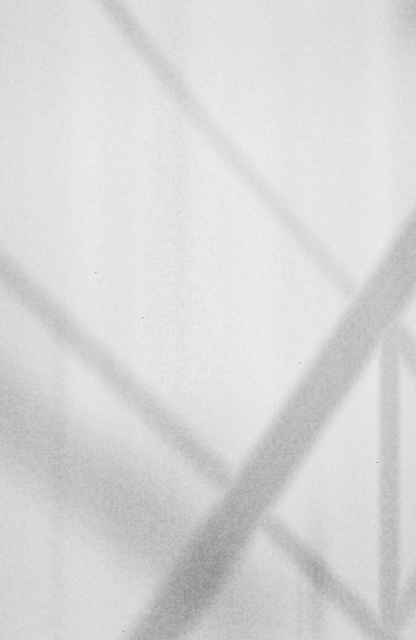
Write a Shadertoy shader that draws this background.

```glsl
// Soft shadows of crossed beams on a pale, grainy, faintly streaked wall.
#define WALL_LIGHT 0.908
#define BEAM_DEPTH 0.165
#define BRACE_DEPTH 0.105
#define BROAD_DEPTH 0.098
#define STREAK_DEPTH 0.022
#define GRAIN_DEPTH 0.040
#define GRAIN_CELLS 512.0
#define SPECK_COUNT 5
#define ASPECT 0.6484

float hash(vec2 p) {
    return fract(sin(dot(p, vec2(127.1, 311.7))) * 43758.5453);
}

float noise(vec2 p) {
    vec2 i = floor(p), f = fract(p);
    f = f * f * (3.0 - 2.0 * f);
    return mix(mix(hash(i), hash(i + vec2(1, 0)), f.x),
               mix(hash(i + vec2(0, 1)), hash(i + vec2(1, 1)), f.x), f.y);
}

// Soft-edged strip around the segment from a to b
float strip(vec2 p, vec2 a, vec2 b, float halfWidth, float blur) {
    vec2 ab = b - a;
    float t = clamp(dot(p - a, ab) / dot(ab, ab), 0.0, 1.0);
    float d = length(p - a - ab * t);
    return 1.0 - smoothstep(halfWidth - blur, halfWidth + blur, d);
}

// Gaussian pool of shade
float pool(vec2 p, vec2 centre, vec2 size) {
    vec2 q = (p - centre) / size;
    return exp(-dot(q, q));
}

// Wall brightness: lit centre falling off to the edges and the floor
float wall(vec2 p) {
    float light = WALL_LIGHT;
    light -= 0.045 * exp(-p.x / 0.07);
    light -= 0.025 * exp((p.x - ASPECT) / 0.08);
    light -= 0.030 * smoothstep(0.75, 1.0, p.y);
    light -= 0.055 * smoothstep(0.45, 0.05, p.y);
    light -= 0.035 * pool(p, vec2(0.0, 0.45), vec2(0.16, 0.16));
    light -= 0.045 * pool(p, vec2(0.27, 0.27), vec2(0.13, 0.11));
    light -= 0.100 * pool(p, vec2(0.37, 0.04), vec2(0.09, 0.09));
    light -= 0.100 * pool(p, vec2(0.66, 0.99), vec2(0.05, 0.06));
    return light;
}

// Vertical stains
float streaks(vec2 p) {
    float s = STREAK_DEPTH * (noise(vec2(p.x * 22.0, p.y * 1.5)) - 0.5);
    s += 0.4 * STREAK_DEPTH * (noise(vec2(p.x * 60.0, p.y * 2.0)) - 0.5);
    s += 0.016 * strip(p, vec2(0.09, -0.1), vec2(0.09, 0.48), 0.010, 0.010);
    s += 0.012 * pool(p, vec2(0.28, 0.66), vec2(0.025, 0.25));
    s += 0.08 * pool(p, vec2(0.495, 0.08), vec2(0.018, 0.10));
    s += 0.03 * pool(p, vec2(0.467, 0.04), vec2(0.006, 0.09));
    return s;
}

// The main diagonal beam, blurring more toward the floor
float mainBeam(vec2 p) {
    float blur = mix(0.021, 0.015, smoothstep(0.0, 0.4, p.y));
    return strip(p, vec2(0.702, 0.690), vec2(0.201, -0.06), 0.036, blur);
}

// Depths of the narrow shadows, merged by taking the deepest one
float braces(vec2 p) {
    float upper = max(strip(p, vec2(0.130, 1.05), vec2(0.325, 0.798), 0.015, 0.013),
                      strip(p, vec2(0.325, 0.798), vec2(0.570, 0.520), 0.014, 0.013));
    upper *= mix(0.045, 0.085, smoothstep(0.10, 0.30, abs(p.y - 0.70)));
    float lower = max(strip(p, vec2(-0.05, 0.632), vec2(0.352, 0.248), 0.019, 0.017),
                      strip(p, vec2(0.352, 0.248), vec2(0.620, -0.018), 0.017, 0.013));
    lower *= BRACE_DEPTH * mix(0.80, 1.0, smoothstep(0.10, 0.30, abs(p.x - 0.18)));
    float post = strip(p, vec2(0.607, -0.05), vec2(0.607, 0.48), 0.0155, 0.008) * 0.10;
    float side = max(strip(p, vec2(0.607, 0.495), vec2(0.68, 0.395), 0.018, 0.013),
                     strip(p, vec2(0.607, 0.018), vec2(0.68, 0.125), 0.017, 0.013)) * 0.085;
    return max(max(upper, lower), max(post, side));
}

// Sparse dark flecks
float specks(vec2 p) {
    float s = 0.0;
    for (int i = 0; i < SPECK_COUNT; i++) {
        vec2 seed = vec2(float(i), 4.7);
        vec2 centre = vec2(hash(seed) * ASPECT, hash(seed + 9.3));
        s += 1.0 - smoothstep(0.0004, 0.0018, length(p - centre));
    }
    return s;
}

void mainImage(out vec4 fragColor, in vec2 fragCoord) {
    vec2 p = fragCoord / iResolution.xy * vec2(ASPECT, 1.0);
    float beam = mainBeam(p);
    float beamDepth = mix(BEAM_DEPTH, 0.132, smoothstep(0.15, 0.55, p.y));
    float tone = wall(p) - streaks(p) - max(braces(p), beam * beamDepth);

    // Broad blurred shadow, mostly absorbed where the main beam crosses it
    float broad = strip(p, vec2(-0.10, 0.433), vec2(0.30, 0.120), 0.058, 0.050);
    tone -= BROAD_DEPTH * broad * (1.0 - 0.65 * beam);

    // Grain is stronger in the shade and along one rough column
    float fine = hash(floor(p * GRAIN_CELLS)) - 0.5;
    float coarse = noise(p * mat2(0.8, -0.6, 0.6, 0.8) * GRAIN_CELLS * 0.5) - 0.5;
    float rough = mix(1.45, 0.45, smoothstep(0.65, 0.90, tone));
    rough += 0.3 * pool(p, vec2(0.28, 0.55), vec2(0.05, 0.35));
    tone += GRAIN_DEPTH * (fine + coarse) * rough;
    tone -= 0.25 * specks(p);
    fragColor = vec4(vec3(clamp(tone, 0.0, 1.0)), 1.0);
}
```
